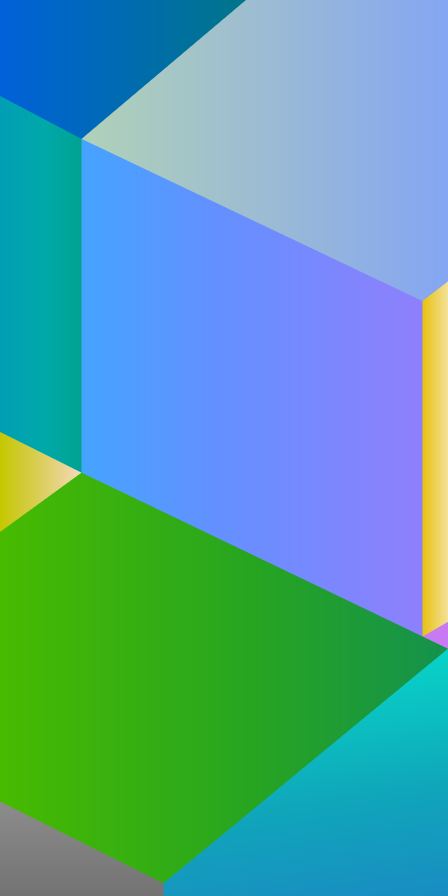
Give the GLSL for this background, as a WebGL 2 fragment shader.

```glsl
#version 300 es
precision highp float;
// Tilted stack of large flat boxes, each face filled with a soft gradient.
// Every face is an intersection of antialiased half planes, painted from
// back to front in a space one unit wide and two units tall.

#define WALL_LEFT 0.182
#define WALL_RIGHT 0.943
#define FLOOR_TIP 0.365
#define EDGE_SOFTNESS 1.0
#define CYAN_TILT 0.15

uniform vec2 u_resolution;
out vec4 outColor;

// Box corners, named by where they sit
const vec2 TOP_CORNER = vec2(WALL_LEFT, 1.690);
const vec2 RIGHT_CORNER = vec2(WALL_RIGHT, 1.328);
const vec2 FLOOR_CORNER = vec2(WALL_LEFT, 0.945);
const vec2 FLOOR_RIGHT = vec2(1.0, 0.552);
const vec2 TIP_CORNER = vec2(FLOOR_TIP, 0.0285);

float pixel;

// Coverage of a half plane from its signed distance
float cover(float d) {
    return clamp(0.5 + d / (pixel * EDGE_SOFTNESS), 0.0, 1.0);
}

// Coverage above the line from a (left) to b (right)
float above(vec2 p, vec2 a, vec2 b) {
    vec2 along = normalize(b - a);
    return cover(dot(p - a, vec2(-along.y, along.x)));
}

// Gradient through three colours, with the middle one at t = mid
vec3 ramp(vec3 a, vec3 b, vec3 c, float mid, float t) {
    t = clamp(t, 0.0, 1.0);
    return t < mid ? mix(a, b, t / mid) : mix(b, c, (t - mid) / (1.0 - mid));
}

void main() {
    vec2 p = gl_FragCoord.xy / u_resolution * vec2(1.0, 2.0);
    pixel = 1.0 / u_resolution.x;
    float leftT = p.x / WALL_LEFT;
    float wallT = (p.x - WALL_LEFT) / (WALL_RIGHT - WALL_LEFT);
    float rightT = clamp((p.x - WALL_RIGHT) / (1.0 - WALL_RIGHT), 0.0, 1.0);
    float onLeft = cover(WALL_LEFT - p.x);
    float onRight = cover(p.x - WALL_RIGHT);

    // Front wall, blue to violet
    vec3 col = ramp(vec3(0.27, 0.64, 1.0), vec3(0.39, 0.565, 1.0),
                    vec3(0.56, 0.50, 0.99), 0.40, wallT);

    // Left side: teal wall with a yellow wedge beneath
    vec3 teal = ramp(vec3(0.0, 0.62, 0.71), vec3(0.0, 0.66, 0.66),
                     vec3(0.0, 0.64, 0.57), 0.55, leftT);
    vec3 wedge = ramp(vec3(0.77, 0.78, 0.0), vec3(0.86, 0.81, 0.36),
                      vec3(0.96, 0.85, 0.74), 0.5, leftT);
    float aboveWedge = above(p, vec2(0.0, 1.036), FLOOR_CORNER);
    col = mix(col, mix(wedge, teal, aboveWedge), onLeft);

    // Right side: golden strip over a pink corner
    vec3 gold = mix(vec3(0.91, 0.76, 0.06), vec3(0.95, 0.88, 0.60), rightT);
    vec3 pink = vec3(0.78, 0.48, 0.95);
    float aboveCorner = above(p, vec2(WALL_RIGHT, 0.579), vec2(1.0, 0.612));
    col = mix(col, mix(pink, gold, aboveCorner), onRight);

    // Top: pale lid and deep blue backdrop
    vec3 lid = ramp(vec3(0.69, 0.82, 0.72), vec3(0.61, 0.735, 0.83),
                    vec3(0.52, 0.65, 0.95), 0.5, (p.x - WALL_LEFT) / 0.818);
    vec3 backdrop = mix(vec3(0.0, 0.38, 0.85), vec3(0.0, 0.46, 0.54),
                        clamp(p.x / 0.549, 0.0, 1.0));
    float onTop = min(above(p, vec2(0.0, 1.786), TOP_CORNER),
                  min(above(p, TOP_CORNER, RIGHT_CORNER),
                      above(p, RIGHT_CORNER, vec2(1.0, 1.372))));
    float behindLid = above(p, TOP_CORNER, vec2(0.549, 2.0));
    col = mix(col, mix(lid, backdrop, behindLid), onTop);

    // Green floor
    vec3 green = ramp(vec3(0.28, 0.73, 0.0), vec3(0.15, 0.645, 0.13),
                      vec3(0.08, 0.57, 0.30), 0.57, p.x);
    float onFloor = min(1.0 - above(p, vec2(0.0, 0.8125), FLOOR_CORNER),
                        1.0 - above(p, FLOOR_CORNER, FLOOR_RIGHT));
    col = mix(col, green, onFloor);

    // Below the floor: grey face and cyan face
    vec3 grey = vec3(mix(0.45, 0.55, clamp(p.y / 0.211, 0.0, 1.0)));
    float cyanT = (0.552 - p.y + CYAN_TILT * (p.x - 1.0)) / 0.552;
    vec3 cyan = ramp(vec3(0.03, 0.83, 0.78), vec3(0.06, 0.65, 0.73),
                     vec3(0.10, 0.55, 0.76), 0.55, cyanT);
    float pastTip = cover(p.x - FLOOR_TIP);
    float underGrey = 1.0 - above(p, vec2(0.0, 0.211), TIP_CORNER);
    float underCyan = 1.0 - above(p, TIP_CORNER, FLOOR_RIGHT);
    col = mix(col, mix(grey, cyan, pastTip), mix(underGrey, underCyan, pastTip));

    outColor = vec4(col, 1.0);
}
```
